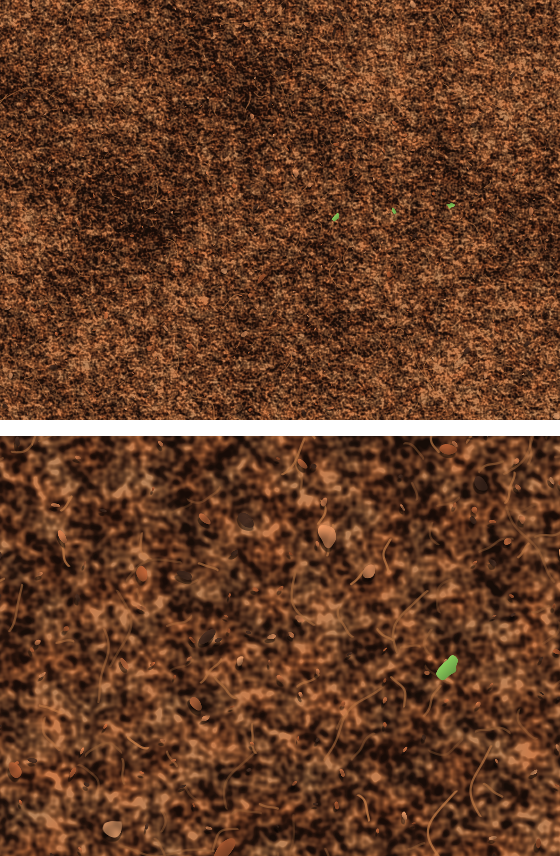
Top: the whole. Bottom: its middle third, enlarged.
Reproduce this texture procedurally as a Shadertoy shader.

```glsl
const vec3 SOIL[6] = vec3[6](
    vec3(0.15, 0.075, 0.045), vec3(0.28, 0.15, 0.09), vec3(0.38, 0.22, 0.13),
    vec3(0.47, 0.28, 0.16), vec3(0.59, 0.36, 0.21), vec3(0.76, 0.50, 0.32));
// Tone at which each soil colour is reached, in standard deviations
const float TONE[6] = float[6](-1.65, -0.81, -0.10, 0.55, 1.20, 2.0);

const vec3 BARK_ORANGE = vec3(0.62, 0.31, 0.16);
const vec3 BARK_TAN = vec3(0.82, 0.58, 0.40);
const vec3 CLOD_DARK = vec3(0.24, 0.15, 0.11);
const vec3 FIBRE_COLOR = vec3(0.72, 0.46, 0.26);
const vec3 LEAF_COLOR = vec3(0.48, 0.72, 0.32);

const vec2 LIGHT_STEP = vec2(0.0012, 0.0032);
const vec2 DARK_CENTRE = vec2(0.50, 0.60);
const float NOISE_GAIN = 4.65;   // brings gradient noise to unit deviation
const float RELIEF_GAIN = 7.0;
const float TONE_SHIFT = -0.16;
const float FIBRE_WIDTH = 0.0009;
const float LEAF_RADIUS = 0.0085;

vec3 hash3(vec2 p) {
    vec3 q = fract(p.xyx * vec3(0.1031, 0.1030, 0.0973));
    q += dot(q, q.yxz + 33.33);
    return fract((q.xxy + q.yzz) * q.zyx);
}

float cornerSlope(vec2 cell, vec2 offset) {
    float a = 6.2832 * hash3(cell).x;
    return dot(vec2(cos(a), sin(a)), offset);
}

float gradientNoise(vec2 p) {
    vec2 i = floor(p), f = p - i;
    vec2 s = f * f * f * (f * (f * 6.0 - 15.0) + 10.0);
    vec2 e = vec2(1.0, 0.0);
    float low = mix(cornerSlope(i, f), cornerSlope(i + e, f - e), s.x);
    float high = mix(cornerSlope(i + e.yx, f - e.yx), cornerSlope(i + 1.0, f - 1.0), s.x);
    return mix(low, high, s.y);
}

float crumbHeight(vec2 p) {
    return 0.50 * gradientNoise(p * 28.0 + 7.0)
         + 0.30 * gradientNoise(p * 62.0 + 31.0)
         + 0.20 * gradientNoise(p * 130.0 + 53.0);
}

vec2 turn(vec2 v, float a) {
    return vec2(cos(a) * v.x + sin(a) * v.y, cos(a) * v.y - sin(a) * v.x);
}

float inside(float d, float px) {
    return clamp(0.5 - d / px, 0.0, 1.0);
}

vec3 soilColor(float tone) {
    vec3 col = SOIL[0] * mix(0.6, 1.0, smoothstep(-2.8, -1.6, tone));
    for (int i = 1; i < 6; i++)
        col = mix(col, SOIL[i], clamp((tone - TONE[i - 1]) / (TONE[i] - TONE[i - 1]), 0.0, 1.0));
    return col;
}

// Ragged bark chips and clods, one candidate per grid cell
void addChips(inout vec3 col, vec2 p, float freq, float share, vec2 size, float px) {
    vec2 home = floor(p * freq);
    float ragged = gradientNoise(p * freq / size.y * 0.8);
    for (int k = 0; k < 9; k++) {
        vec2 cell = home + vec2(k % 3 - 1, k / 3 - 1);
        vec3 h = hash3(cell + freq * 3.0), g = hash3(cell + freq * 7.0 + 19.0);
        if (h.z > share) continue;
        vec2 v = p - (cell + 0.15 + 0.7 * h.xy) / freq;
        float radius = mix(size.x, size.y, g.x * g.x) / freq;
        vec2 stretch = vec2(1.0, mix(1.3, 2.6, g.z));
        float edge = radius * (1.0 + 0.6 * ragged);
        float d = length(turn(v, g.y * 6.2832) * stretch) - edge;
        float dShade = length(turn(v + LIGHT_STEP, g.y * 6.2832) * stretch) - edge;
        vec3 tint = mix(BARK_ORANGE, BARK_TAN, g.x * fract(h.x * 17.0));
        tint = mix(tint, CLOD_DARK, step(0.72, fract(h.y * 23.0)));
        tint *= 0.95 + 0.5 * ragged + 0.15 * v.y / radius;
        col *= 1.0 - 0.45 * inside(dShade, px * 2.0);
        col = mix(col, tint, 0.9 * inside(d, px));
    }
}

// Thin curved root fibres, one candidate per grid cell
void addFibres(inout vec3 col, vec2 p, float freq, float share, vec2 halfLength, float px) {
    vec2 home = floor(p * freq);
    for (int k = 0; k < 9; k++) {
        vec2 cell = home + vec2(k % 3 - 1, k / 3 - 1);
        vec3 h = hash3(cell + freq * 5.0 + 41.0), g = hash3(cell + freq * 2.0 + 83.0);
        if (h.z > share) continue;
        vec2 q = turn(p * freq - cell - h.xy, g.x * 6.2832);
        float reach = mix(halfLength.x, halfLength.y, g.y);
        float bend = 2.4 * (g.z - 0.5), phase = 6.2832 * g.y;
        float curve = bend * q.x * q.x + 0.03 * sin(q.x * 9.0 + phase);
        float slope = 2.0 * bend * q.x + 0.27 * cos(q.x * 9.0 + phase);
        float across = (q.y - curve) * inversesqrt(1.0 + slope * slope);
        float d = length(vec2(max(abs(q.x) - reach, 0.0), across)) / freq - FIBRE_WIDTH;
        float strength = mix(0.25, 0.8, fract(h.x * 13.0));
        col = mix(col, FIBRE_COLOR * mix(0.8, 1.15, g.x), strength * inside(d, px));
    }
}

void mainImage(out vec4 fragColor, in vec2 fragCoord) {
    vec2 p = fragCoord / iResolution.y;
    float px = 1.0 / iResolution.y;

    // Damp dark patches, crumbs and fine grains
    vec2 warped = p + 0.006 * vec2(gradientNoise(p * 40.0), gradientNoise(p * 40.0 + 90.0));
    float patches = 0.32 * gradientNoise(p * 3.2 + 4.0) + 0.22 * gradientNoise(p * 8.0 + 15.0);
    float drying = 0.9 * (length((p - DARK_CENTRE) * vec2(0.8, 1.1)) - 0.42);
    float height = crumbHeight(warped);
    float relief = height - crumbHeight(warped + LIGHT_STEP);
    float grains = 0.50 * gradientNoise(warped * 95.0 + 61.0) + 0.52 * gradientNoise(p * 185.0 + 77.0);
    float tone = NOISE_GAIN * (patches + grains + 0.7 * height) + RELIEF_GAIN * relief;
    vec3 col = soilColor(tone + drying + TONE_SHIFT);
    col *= 1.0 + 0.18 * gradientNoise(p * 34.0 + 120.0) * vec3(0.6, -0.3, -1.0);

    // Litter from fine to coarse
    addFibres(col, p, 32.0, 0.45, vec2(0.20, 0.45), px);
    addChips(col, p, 58.0, 0.22, vec2(0.10, 0.22), px);
    addChips(col, p, 21.0, 0.24, vec2(0.09, 0.19), px);
    addChips(col, p, 7.0, 0.16, vec2(0.06, 0.12), px);
    addFibres(col, p, 13.0, 0.38, vec2(0.20, 0.50), px);
    addFibres(col, p, 4.5, 0.32, vec2(0.15, 0.42), px);

    // A short row of seedlings
    for (int i = 0; i < 3; i++) {
        float n = float(i);
        vec2 v = turn(p - vec2(0.80 + 0.137 * n, 0.483 + 0.014 * n), 0.8 + 1.3 * n);
        float d = length(v * vec2(1.0, 1.4 + 0.8 * mod(n, 2.0))) - LEAF_RADIUS;
        d += 0.008 * gradientNoise(p * 110.0);
        col = mix(col, LEAF_COLOR * (1.0 + 25.0 * v.y), inside(d, px));
    }

    fragColor = vec4(clamp(col, 0.0, 1.0), 1.0);
}
```
